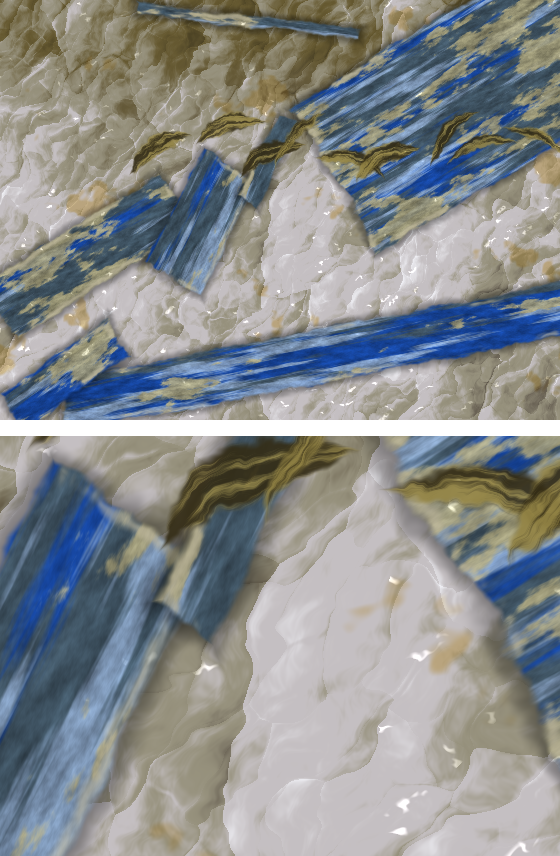
Top: the whole. Bottom: its middle third, enlarged.
Write a WebGL 2 fragment shader that draws this texture.

```glsl
#version 300 es
precision highp float;
// Blue bladed crystals lying in cracked, stained quartz.
// Quartz is layered cellular facets; blades are rough boxes with streaks of
// layered sines; flakes of mica and small glints are scattered over them.
#define FACET_SCALE 7.5
#define FACET_CONTRAST 0.42
#define GRAIN 0.20
#define EDGE_SOFT 0.004
#define EDGE_ROUGH 0.018
#define STREAK_SCALE 42.0
#define FLAKES 9
#define GLINT_SCALE 46.0

uniform vec2 u_resolution;
out vec4 fragColor;

const vec3 OLIVE = vec3(0.40, 0.35, 0.19);
const vec3 STONE = vec3(0.59, 0.57, 0.49);
const vec3 MILK  = vec3(0.77, 0.75, 0.76);
const vec3 SLATE = vec3(0.25, 0.33, 0.39);
const vec3 SKY   = vec3(0.52, 0.62, 0.75);
const vec3 DEEP  = vec3(0.08, 0.25, 0.57);
const vec3 TAN   = vec3(0.62, 0.59, 0.44);

vec2 hash2(vec2 p) {
  p = vec2(dot(p, vec2(127.1, 311.7)), dot(p, vec2(269.5, 183.3)));
  return fract(sin(p) * 43758.5);
}

mat2 turn(float a) {
  float c = cos(a), s = sin(a);
  return mat2(c, -s, s, c);
}

// Layered, bent sines: roughly -1 to 1
float waves(vec2 p) {
  float sum = 0.0, amp = 0.5;
  for (int i = 0; i < 5; i++) {
    sum += amp * sin(p.x + 1.3 * sin(p.y)) * cos(1.1 * p.y + sin(0.7 * p.x));
    p = mat2(1.5, 1.2, -1.2, 1.5) * p + vec2(3.1, 1.7);
    amp *= 0.64;
  }
  return sum;
}

// Cellular noise: xy = offset from cell point, z = edge gap, w = cell id
vec4 facet(vec2 p) {
  vec2 cell = floor(p), nearest = vec2(0.0);
  float d1 = 9.0, d2 = 9.0, id = 0.0;
  for (int y = -1; y <= 1; y++)
    for (int x = -1; x <= 1; x++) {
      vec2 c = cell + vec2(x, y);
      vec2 r = p - c - hash2(c);
      float d = length(r);
      if (d < d1) { d2 = d1; d1 = d; nearest = r; id = hash2(c + 7.3).x; }
      else d2 = min(d2, d);
    }
  return vec4(nearest, d2 - d1, id);
}

vec3 quartz(vec2 p) {
  vec2 w = p + 0.035 * vec2(waves(p * 9.0), waves(p * 9.0 + 5.0));
  vec2 grainDir = turn(0.95) * w;
  vec4 big = facet(grainDir * FACET_SCALE * vec2(0.65, 1.2));
  vec4 small = facet(grainDir * FACET_SCALE * vec2(2.1, 3.4) + 11.0);
  float fine = waves(grainDir * vec2(32.0, 60.0));
  float cloud = waves(p * 5.0 + 2.0);

  // Brown at the top and in one low corner, milky elsewhere
  float warm = smoothstep(0.48, 0.92, p.y + 0.12 * cloud);
  float corner = smoothstep(0.34, 0.0, length(p - vec2(1.28, 0.02)));
  float tone = mix(0.74, 0.36, max(warm, 0.8 * corner)) + 0.14 * cloud;
  tone += FACET_CONTRAST * (0.6 * (big.w - 0.5) + 0.5 * dot(big.xy, vec2(-0.5, 0.8)));
  tone += 0.5 * FACET_CONTRAST * (small.w - 0.5 + 0.6 * small.y) + GRAIN * fine;

  // Fractures: some catch light, some stay dark
  float crack = smoothstep(0.09, 0.0, big.z) + 0.5 * smoothstep(0.10, 0.0, small.z);
  tone += crack * (0.05 + 0.35 * waves(p * 13.0 + 4.0));

  vec3 low = mix(vec3(0.40, 0.37, 0.32), OLIVE, warm);
  vec3 col = mix(low * 0.75, low, smoothstep(-0.15, 0.2, tone));
  col = mix(col, STONE, smoothstep(0.15, 0.52, tone));
  col = mix(col, MILK, smoothstep(0.50, 0.82, tone));
  col = mix(col, vec3(0.93, 0.93, 0.95), smoothstep(0.88, 1.25, tone));
  float stain = smoothstep(0.42, 0.65, waves(p * 11.0 + 20.0));
  return mix(col, col * vec3(0.92, 0.80, 0.50), 0.7 * stain);
}

// look = blueness, paleness, weathering, blue tilt across the width
vec3 blade(vec3 under, vec2 p, vec2 center, float angle, vec2 size, vec4 look) {
  vec2 q = turn(angle) * (p - center);
  vec2 rough = q + EDGE_ROUGH * vec2(waves(p * 15.0), 0.5 * waves(p * 17.0 + 9.0));
  float d = max(abs(rough.x) - size.x, abs(rough.y) - size.y);
  float tilt = look.w * q.y / size.y;
  vec2 s = vec2(q.x * 3.5, q.y * STREAK_SCALE) + angle * 9.0 + center * 31.0;
  float streak = waves(s), sheen = waves(s * 1.4 + 40.0);
  float patches = waves(q * vec2(9.0, 26.0) + center * 17.0);
  float fine = waves(q * vec2(45.0, 120.0));

  vec3 col = mix(SLATE, DEEP, smoothstep(0.0, 0.4, streak + look.x + tilt));
  col = mix(col, SKY, 0.9 * smoothstep(0.0, 0.45, sheen + look.y - tilt));
  col = mix(col, TAN, 0.85 * smoothstep(0.0, 0.25, patches + look.z + 0.2 * fine));
  col *= 1.0 + 0.28 * fine + 0.10 * streak;
  float rim = smoothstep(0.010, 0.0, abs(d + 0.006)) * smoothstep(-0.1, 0.3, patches);
  col = mix(col, vec3(0.76, 0.73, 0.63), 0.6 * rim);
  under *= 1.0 - 0.35 * smoothstep(0.022, 0.0, d);
  return mix(under, col, smoothstep(EDGE_SOFT, -EDGE_SOFT, d));
}

// Curved, fibrous flakes of dark mica along the middle band
vec3 mica(vec3 col, vec2 p) {
  for (int i = 0; i < FLAKES; i++) {
    vec2 h = hash2(vec2(i, 3.0)), k = hash2(vec2(i, 8.0));
    vec2 center = vec2(0.36 + 0.95 * (float(i) + h.x) / float(FLAKES), 0.55 + 0.16 * h.y);
    vec2 q = turn(1.6 * k.x - 0.5) * (p - center);
    q.y += 3.0 * q.x * q.x + 0.012 * waves(p * 22.0);
    float width = (0.010 + 0.014 * k.y) * (1.0 - pow(abs(q.x) / 0.085, 2.0));
    float fibre = waves(vec2(q.x * 14.0, q.y * 170.0) + h * 20.0);
    vec3 tint = mix(vec3(0.20, 0.17, 0.08), vec3(0.58, 0.52, 0.27), smoothstep(-0.4, 0.5, fibre));
    col = mix(col, tint, 0.9 * smoothstep(EDGE_SOFT, -EDGE_SOFT, abs(q.y) - width));
  }
  return col;
}

void main() {
  vec2 p = gl_FragCoord.xy / u_resolution.y;
  vec3 col = quartz(p);

  // Large blades, back to front
  col = blade(col, p, vec2(1.21, 0.82), 0.54, vec2(0.48, 0.20), vec4(-0.08, -0.12, -0.02, 0.0));
  col = blade(col, p, vec2(0.21, 0.39), 0.56, vec2(0.25, 0.075), vec4(-0.05, -0.15, 0.0, 0.0));
  col = blade(col, p, vec2(0.80, 0.16), 0.19, vec2(0.66, 0.062), vec4(0.28, 0.02, -0.32, 0.0));
  col = blade(col, p, vec2(0.16, 0.11), 0.62, vec2(0.15, 0.05), vec4(0.25, -0.15, -0.08, 0.0));
  col = blade(col, p, vec2(0.48, 0.47), 1.10, vec2(0.15, 0.075), vec4(0.0, 0.18, -0.36, 0.55));
  col = blade(col, p, vec2(0.64, 0.62), 1.12, vec2(0.11, 0.026), vec4(-0.3, 0.1, -0.1, 0.0));
  col = blade(col, p, vec2(0.59, 0.95), -0.12, vec2(0.26, 0.012), vec4(-0.2, -0.2, -0.1, 0.0));
  col = mica(col, p);

  // Small wet glints
  vec4 g = facet(p * GLINT_SCALE + waves(p * 30.0));
  float glint = step(0.90, g.w) * smoothstep(0.32, 0.08, length(g.xy * vec2(0.8, 1.4)));
  col += 0.30 * glint * smoothstep(0.40, 0.75, col.r);
  fragColor = vec4(clamp(col, 0.0, 1.0), 1.0);
}
```
